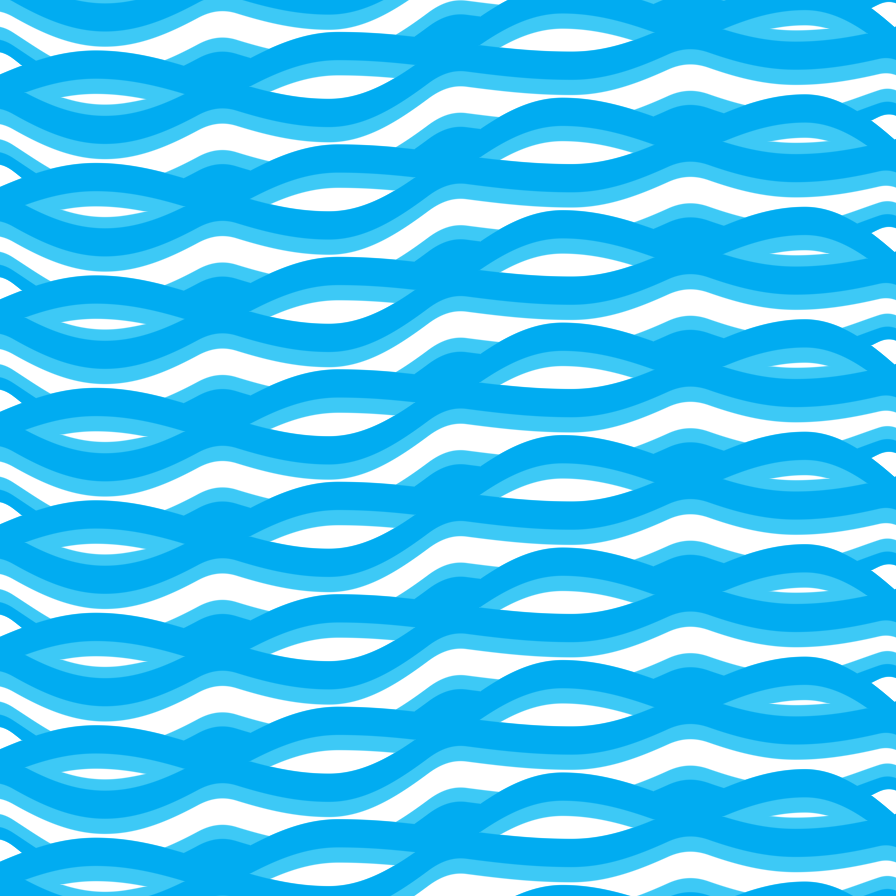
Write a WebGL 2 fragment shader that draws this pattern.

```glsl
#version 300 es
precision highp float;
// Woven water waves: pairs of blue ribbons swell, cross and part, leaving
// white eyes and lenses. Each ribbon eases between alternating crests and
// troughs; the pair is stacked at a constant step down the canvas.
uniform vec2 u_resolution;
out vec4 fragColor;

const float ROWS = 7.967;       // stacked ribbon pairs down the canvas
const float SWELLS = 3.84;      // half waves across the canvas
const float RIBBON = 0.25;      // widths below are in row heights
const float TRIM = 0.135;
const vec3 WHITE = vec3(1.0);
const vec3 PALE = vec3(0.24, 0.79, 0.965);
const vec3 BLUE = vec3(0.005, 0.675, 0.945);

// Lower edges of the two ribbons at successive crests and troughs
const float RISING[6] = float[6](2.29, 1.70, 2.13, 1.12, 1.62, 1.28);
const float FALLING[6] = float[6](1.49, 2.28, 1.535, 1.71, 1.09, 2.34);

// Cosine ease between neighbouring turning levels
float swell(float levels[6], float u) {
  int i = clamp(int(floor(u)), 0, 4);
  float t = clamp(u - float(i), 0.0, 1.0);
  return mix(levels[i], levels[i + 1], 0.5 - 0.5 * cos(3.14159 * t));
}

// Smooth maximum with blend range k
float softMax(float a, float b, float k) {
  float h = max(k - abs(a - b), 0.0) / k;
  return max(a, b) + 0.25 * k * h * h;
}

// Soft-edged coverage of the span from top to bottom
float band(float y, float top, float bottom, float soft) {
  return smoothstep(-soft, soft, y - top) * smoothstep(-soft, soft, bottom - y);
}

void main() {
  vec2 uv = gl_FragCoord.xy / u_resolution;
  float depth = (1.0 - uv.y) * ROWS;
  float soft = 0.85 * ROWS / u_resolution.y;

  // Ribbon pair and its envelope
  float u = uv.x * SWELLS + 0.55;
  float a = swell(RISING, u + 0.04);
  float b = swell(FALLING, u);
  float upper = min(a, b);
  float lower = max(a, b);
  float hull = softMax(a, b, 0.15);

  // Side weights: thinner rear ribbon and lit eyes toward the margins
  float side = abs(uv.x - 0.5);
  float margin = smoothstep(0.39, 0.5, side);
  float eyeLight = 0.1 * smoothstep(0.2, 0.36, side);

  // Rear ribbon hanging below the pair
  float rearTop = hull + 0.37 - 0.10 * margin;
  float rearBlue = hull + 0.495 - 0.11 * margin;
  float rearEnd = min(hull + 0.735 - 0.24 * margin, upper + 1.0);

  float pale = 0.0;
  float blue = 0.0;
  for (int k = 0; k < 4; k++) {
    float y = fract(depth) + float(k);

    // Pale trims under each ribbon, rear ribbon, and lower rim of the eye
    pale = max(pale, band(y, a - RIBBON, a + TRIM, soft));
    pale = max(pale, band(y, b - RIBBON, b + TRIM, soft));
    pale = max(pale, band(y, lower, hull + TRIM, soft));
    pale = max(pale, band(y, rearTop, rearEnd, soft));
    float rim = max(lower - RIBBON - eyeLight, upper);
    pale = max(pale, band(y, rim, lower, soft));

    // Blue bodies
    blue = max(blue, band(y, a - RIBBON, a, soft));
    blue = max(blue, band(y, b - RIBBON, b, soft));
    blue = max(blue, band(y, lower - 0.5 * RIBBON, hull, soft));
    blue = max(blue, band(y, rearBlue, rearEnd, soft));
  }

  vec3 color = mix(mix(WHITE, PALE, pale), BLUE, blue);
  fragColor = vec4(color, 1.0);
}
```
